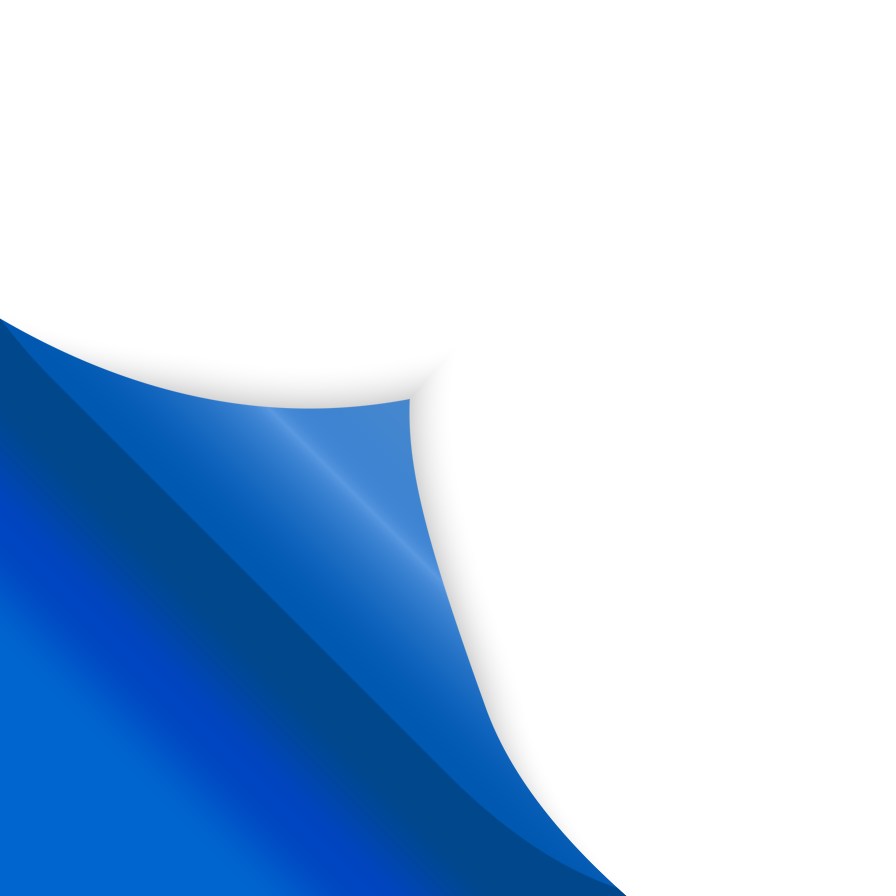
Reproduce this background procedurally as a Shadertoy shader.

```glsl
// A white sheet whose lower left corner peels back over a blue surface.
// Curved edges bound the curl; diagonal colour ramps shade the blue parts,
// and the distance beyond the curl's edges gives a soft grey shadow.

const vec3 WHITE     = vec3(1.0);
const vec3 SKY_BLUE  = vec3(0.0, 0.395, 0.81);
const vec3 ROYAL     = vec3(0.0, 0.27, 0.755);
const vec3 DEEP_BLUE = vec3(0.0, 0.28, 0.55);
const vec3 CURL_DARK = vec3(0.0, 0.345, 0.69);
const vec3 CURL_MID  = vec3(0.06, 0.39, 0.74);
const vec3 CURL_PALE = vec3(0.23, 0.51, 0.82);
const vec3 CURL_TIP  = vec3(0.27, 0.53, 0.81);
const vec3 GLINT     = vec3(0.37, 0.61, 0.89);

// Height of the curl's upper edge at x.
float upperEdge(float x) {
    float fromLowest = x - 0.345;
    return 0.544 + 0.845 * fromLowest * fromLowest;
}

// Position of the curl's right edge at height y.
float rightEdge(float y) {
    float drop = 0.54 - y;
    float bend = 0.39 * (sqrt(drop * drop + 0.0196) - 0.14);
    float flare = max(drop - 0.33, 0.0);
    return 0.457 + bend + 1.8 * flare * flare;
}

// Diagonal coordinate (x + y) of the fold, straight with curved ends.
float foldLine(float x) {
    float leftEnd = max(0.06 - x, 0.0);
    float rightEnd = max(x - 0.50, 0.0);
    return 0.6354 + 2.5 * leftEnd * leftEnd + 1.75 * rightEnd * rightEnd;
}

// Antialiased coverage of the negative side of an edge.
float coverage(float signedDistance, float pixel) {
    return 1.0 - smoothstep(-pixel, pixel, signedDistance);
}

// Surface revealed below the fold.
vec3 underside(float diagonal) {
    vec3 color = mix(SKY_BLUE, ROYAL, smoothstep(0.28, 0.41, diagonal));
    return mix(color, DEEP_BLUE, smoothstep(0.42, 0.56, diagonal));
}

// Rolled back of the sheet, with a narrow line of light.
vec3 curlSurface(float diagonal) {
    vec3 color = mix(CURL_DARK, CURL_MID, smoothstep(0.65, 0.75, diagonal));
    color = mix(color, CURL_PALE, smoothstep(0.71, 0.85, diagonal));
    color = mix(color, CURL_TIP, smoothstep(0.85, 1.01, diagonal));
    float glint = exp(-abs(diagonal - 0.844) / 0.016);
    return mix(color, GLINT, 0.9 * glint);
}

// Shadow on the sheet, fading outward and toward both ends of the curl.
float sheetShadow(vec2 p, float outside) {
    float taper = smoothstep(-0.03, 0.24, p.x) * smoothstep(-0.03, 0.26, p.y);
    float width = 0.012 + 0.038 * taper;
    float falloff = clamp(1.0 - max(outside, 0.0) / width, 0.0, 1.0);
    return 0.17 * taper * falloff * falloff;
}

void mainImage(out vec4 fragColor, in vec2 fragCoord) {
    vec2 p = fragCoord / iResolution.xy;
    float pixel = 0.8 / min(iResolution.x, iResolution.y);
    float diagonal = p.x + p.y;

    // Positive on the flat sheet, negative inside the peeled corner.
    float outside = max(p.y - upperEdge(p.x), p.x - rightEdge(p.y));
    float belowFold = diagonal - foldLine(p.x);

    vec3 sheet = WHITE * (1.0 - sheetShadow(p, outside));
    vec3 corner = mix(curlSurface(diagonal), underside(diagonal),
                      coverage(belowFold, 1.4 * pixel));
    vec3 color = mix(sheet, corner, coverage(outside, pixel));
    fragColor = vec4(color, 1.0);
}
```
